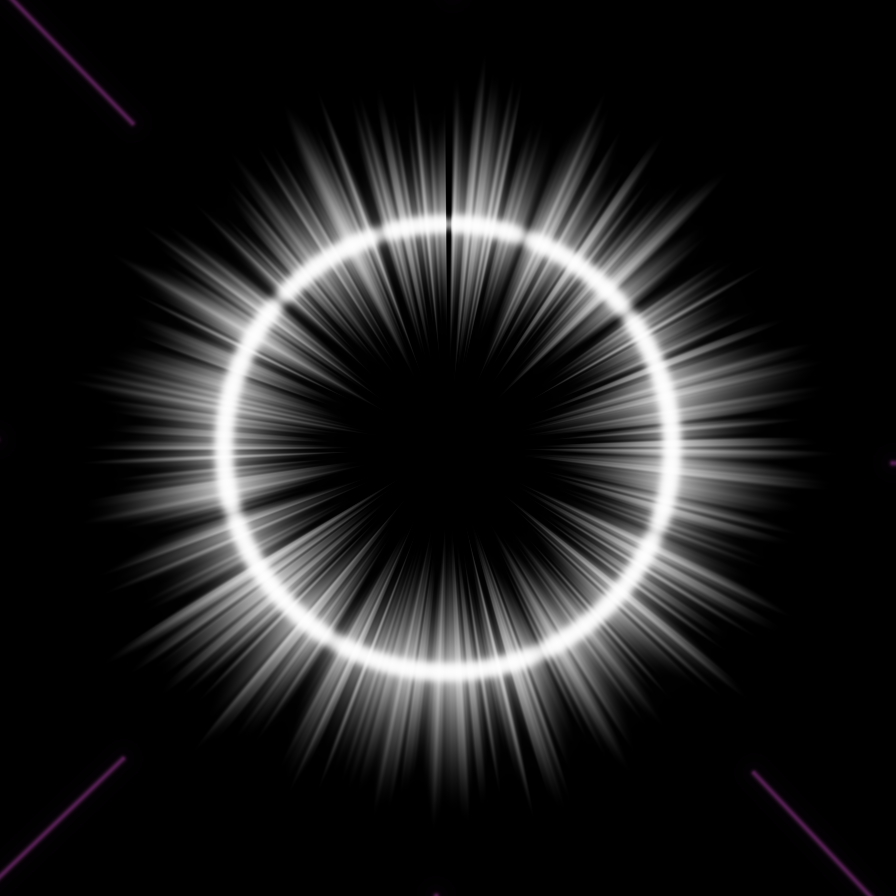
Write a three.js fragment shader that draws this background.

```glsl
// A white ring bursting into fine radial rays on black, with dim purple spokes at the corners.
varying vec2 vUv;

float hash(float n) {
  return fract(sin(n * 127.1) * 43758.5453);
}

// Smooth one-dimensional value noise
float noise(float x) {
  float cell = floor(x);
  float f = fract(x);
  return mix(hash(cell), hash(cell + 1.0), f * f * (3.0 - 2.0 * f));
}

// Darkens a narrow sector around one angle, in degrees
float gap(float angle, float centre, float depth) {
  float offset = (angle - centre) / 2.4;
  return 1.0 - depth * exp(-offset * offset);
}

// Distance to a spoke that leaves the centre at the given angle
float spokeDistance(vec2 p, float angle, float start) {
  vec2 direction = vec2(cos(angle), sin(angle));
  return length(p - direction * max(dot(p, direction), start));
}

void main() {
  vec2 p = vUv - 0.5;
  float radius = length(p);
  // Zero points down, so the angle wraps inside the dark seam at the top
  float angle = degrees(atan(p.x, -p.y + 1e-6));

  // Dark sectors and the seam
  float gaps = gap(angle, -162.6, 0.75) * gap(angle, -131.2, 0.85)
    * gap(angle, -73.0, 0.6) * gap(angle, -30.6, 0.5) * gap(angle, 24.0, 0.5)
    * gap(angle, 68.0, 0.6) * gap(angle, 127.0, 0.7) * gap(angle, 160.0, 0.8);
  float seam = smoothstep(0.3, 0.7, angle + 180.0)
    * smoothstep(0.6, 1.6, 180.0 - angle);

  // Rays: each angle has its own strength and reach on either side of the ring
  float side = step(0.25, radius);
  float broad = noise(angle * 0.16 + 71.0);
  float streak = noise(angle * 0.55 + 13.0);
  float fine = noise(angle * 1.3 + 301.0);
  float ray = 0.35 * broad + 0.4 * streak + 0.25 * fine;
  float offRing = abs(radius - 0.25);
  float reach = mix(0.04, mix(0.21, 0.225, side), ray) * (0.5 + 0.5 * gaps);
  float falloff = max(0.0, 1.0 - offRing / reach);
  float light = pow(falloff, 1.8) * (0.1 + 1.35 * ray * (0.45 + 0.55 * fine)) * gaps;

  // Thin bright ring with a soft halo
  float core = offRing / 0.0085;
  float ring = exp(-core * core);
  light += 2.2 * ring * (0.25 + 0.75 * gaps);
  light += (0.2 + 0.5 * ray) * exp(-offRing / 0.022) * gaps;
  light *= mix(0.2 * ring, 1.0, seam);
  vec3 color = vec3(1.0 - exp(-1.3 * light));

  // Purple spokes, all starting near the edge of the canvas
  for (int i = 0; i < 7; i++) {
    float k = float(i);
    float d = spokeDistance(p, -0.034 - k * 0.7815, 0.4965 + k * 0.0018);
    float across = d / 0.0032;
    color += vec3(0.29, 0.11, 0.28) * exp(-across * across);
    color += vec3(0.02, 0.006, 0.02) * exp(-d / 0.018);
  }

  gl_FragColor = vec4(color, 1.0);
}
```
